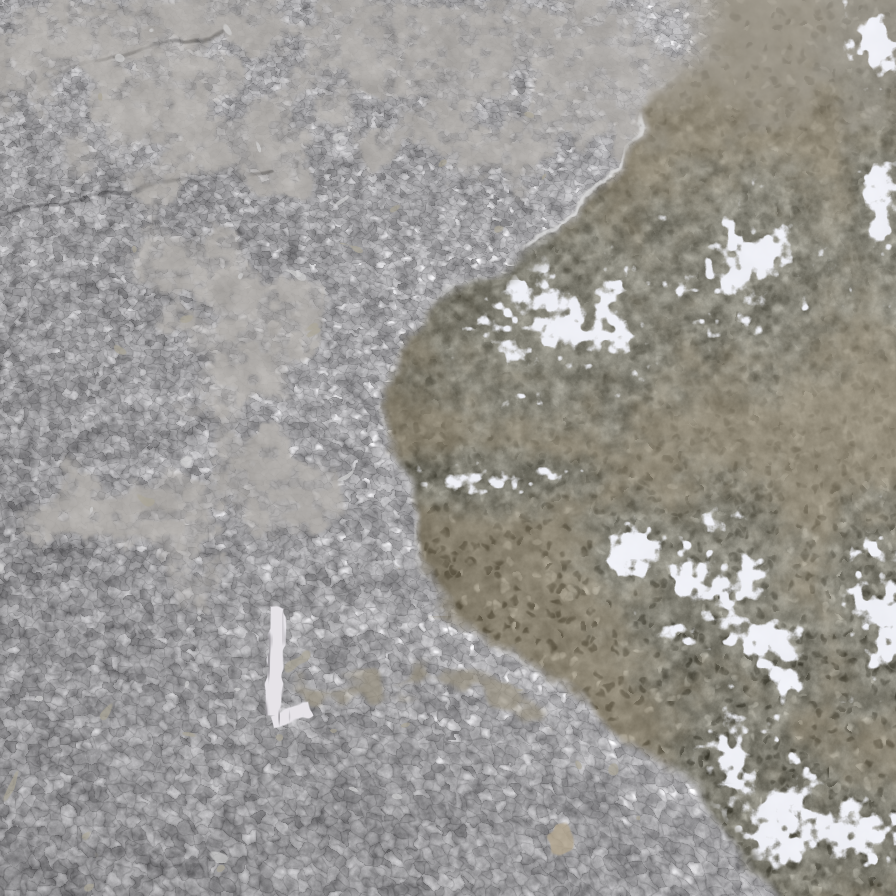
A Shadertoy shader for this texture:

```glsl
const vec3 ASPHALT = vec3(.6, .598, .608);
const vec3 DUST = vec3(.7, .687, .672);
const vec3 SILT = vec3(.575, .547, .48);
const vec3 FOLIAGE = vec3(.525, .518, .475);
const vec3 SKY = vec3(.93, .935, .96);
const vec3 PAINT = vec3(.9, .89, .91);
const float GRAIN = .15;
const float SHORE_ROUGH = .04;

// Left shore of the puddle at even heights, bottom to top
const float SHORE[17] = float[17](.865, .815, .78, .69, .6, .51, .47, .457, .445,
    .435, .452, .53, .635, .695, .72, .78, .78);

// Ellipses: centre, radii
const vec4 SKY_GAPS[12] = vec4[12](
    vec4(.625, .645, .065, .05), vec4(.825, .7, .055, .045),
    vec4(.56, .465, .045, .014), vec4(.71, .385, .025, .025),
    vec4(.8, .335, .04, .045), vec4(.87, .275, .03, .027),
    vec4(.815, .145, .03, .05), vec4(.86, .08, .05, .038),
    vec4(.935, .07, .05, .03), vec4(.985, .95, .025, .03),
    vec4(.99, .755, .02, .05), vec4(.985, .315, .03, .05));
const vec4 DUST_PATCHES[12] = vec4[12](
    vec4(.07, .94, .08, .06), vec4(.2, .87, .1, .08),
    vec4(.28, .85, .06, .05), vec4(.22, .97, .15, .04),
    vec4(.42, .95, .14, .07), vec4(.48, .85, .09, .05),
    vec4(.62, .92, .16, .1), vec4(.235, .7, .06, .05),
    vec4(.29, .6, .05, .08), vec4(.305, .455, .05, .045),
    vec4(.13, .43, .08, .035), vec4(.2, .4, .035, .05));

float hash(vec2 p) { return fract(sin(dot(p, vec2(127.1, 311.7))) * 43758.5453); }

float noise(vec2 p) {
    vec2 i = floor(p), f = fract(p);
    f = f * f * (3. - 2. * f);
    return mix(mix(hash(i), hash(i + vec2(1, 0)), f.x),
               mix(hash(i + vec2(0, 1)), hash(i + 1.), f.x), f.y);
}

float fbm(vec2 p) {
    float sum = 0., amp = .5;
    for (int i = 0; i < 5; i++) {
        sum += amp * noise(p);
        p = mat2(1.6, 1.2, -1.2, 1.6) * p + 7.3;
        amp *= .5;
    }
    return sum;
}

// Distance to centre, gap to the neighbour, random id
vec3 stones(vec2 p) {
    float near = 9., next = 9., id = 0.;
    p += .7 * vec2(noise(p * 1.7), noise(p * 1.7 + 5.));
    for (int k = 0; k < 9; k++) {
        vec2 c = floor(p) + vec2(k % 3 - 1, k / 3 - 1);
        float d = length(c + vec2(hash(c), hash(c + 37.7)) - p);
        next = min(next, max(near, d));
        if (d < near) { near = d; id = hash(c + 71.3); }
    }
    return vec3(near, next - near, id);
}

float ellipses(vec2 p, vec4 shapes[12]) {
    float field = -4.;
    for (int i = 0; i < 12; i++)
        field = max(field, 1. - length((p - shapes[i].xy) / shapes[i].zw));
    return field;
}

float segment(vec2 p, vec2 a, vec2 b) {
    vec2 d = b - a;
    return length(p - a - d * clamp(dot(p - a, d) / dot(d, d), 0., 1.));
}

float strip(vec2 p, vec2 a, vec2 b, float halfWidth) {
    vec2 dir = normalize(b - a), q = p - .5 * (a + b);
    return max(abs(dot(q, dir)) - .5 * length(b - a), abs(dot(q, vec2(-dir.y, dir.x))) - halfWidth);
}

// Positive inside the puddle
float puddle(vec2 p) {
    float h = clamp(p.y, 0., .999) * 16.;
    int i = int(h);
    float slope = (SHORE[i + 1] - SHORE[i]) * 16.;
    float d = p.x - mix(SHORE[i], SHORE[i + 1], fract(h));
    return d / sqrt(1. + slope * slope) + (fbm(p * 20.) - .48) * SHORE_ROUGH;
}

vec3 pavement(vec2 p, float depth) {
    float shore = exp(-abs(depth) * 7.);
    vec3 s = stones(p * mix(80., 125., p.y));
    float tone = (fbm(p * 7.) - .48) * .12 + (s.z - .5) * GRAIN;
    tone += .07 * shore + .05 * smoothstep(.55, 1., p.y);
    tone -= .07 * (1. - smoothstep(0., .3, s.y));
    tone += smoothstep(.78, .95, s.z) * smoothstep(.5, .1, s.x) * mix(.05, .2, shore);
    vec3 col = ASPHALT + tone + (fbm(p * 120.) - .48) * .35;
    // Pitted dust film
    float film = ellipses(p, DUST_PATCHES) + (fbm(p * 24.) - .48) * 3.4;
    film = smoothstep(-.3, .3, film) * (.45 + .4 * smoothstep(.25, .6, noise(p * 85.)));
    col = mix(col, DUST + .15 * (fbm(p * 40.) - .5), film);
    // Cracks
    vec2 w = p + .035 * (vec2(fbm(p * 13.), fbm(p * 13. + 9.)) - .48);
    float crack = min(segment(w, vec2(0, .89), vec2(.25, .97)), segment(w, vec2(0, .755), vec2(.31, .81)));
    col -= .17 * smoothstep(.004, .0005, crack) * noise(p * 30.);
    // Muddy trickle
    float mud = min(segment(w, vec2(.34, .225), vec2(.48, .25)), segment(w, vec2(.48, .25), vec2(.6, .21)));
    col = mix(col, SILT + .02, .7 * smoothstep(.02, .004, mud + .03 * (noise(p * 60.) - .4)));
    // Loose pebbles and a fallen leaf
    vec3 pebble = stones(p * 17. + 3.);
    float size = .05 + .09 * fract(pebble.z * 17.), rough = noise(p * 90.) - .5;
    vec3 tint = mix(vec3(.67, .65, .59), vec3(.82), step(.86, pebble.z));
    col = mix(col, tint, step(.68, pebble.z) * .7 * smoothstep(size, size * .6, pebble.x + .08 * rough));
    float leaf = length((p - vec2(.626, .061)) * vec2(1.3, .9)) + .012 * rough;
    return mix(col, vec3(.7, .65, .56), .8 * smoothstep(.018, .013, leaf));
}

vec3 water(vec2 p, float depth) {
    float gap = ellipses(p, SKY_GAPS), leaves = fbm(p * 38.) - .48, fine = noise(p * 120.) - .5;
    float canopy = smoothstep(-2.8, -.3, gap + leaves * 2.5);
    vec3 col = mix(SILT, FOLIAGE, canopy) + (fbm(p * 9.) - .48) * .1;
    col += (fbm(p * 90.) - .48) * mix(.2, .4, canopy) - .05 * exp(-abs(depth) * 14.);
    col = mix(col, vec3(.64, .62, .58), .7 * smoothstep(.8, .97, p.y + .2 * leaves));
    // Sunken stones
    vec3 s = stones(p * 85.);
    float bed = smoothstep(.5, .15, s.x) * mix(.4, 1., smoothstep(.55, .3, p.y));
    col += bed * (step(.82, s.z) * .1 - step(s.z, .35) * .13);
    // Sky through the leaves
    float light = smoothstep(0., .6, gap + leaves * 3.6 + fine * 1.6);
    return mix(col, SKY + .05 * leaves, light * smoothstep(0., .03, depth));
}

void mainImage(out vec4 fragColor, in vec2 fragCoord) {
    vec2 p = fragCoord / iResolution.xy;
    float px = 1. / iResolution.y, depth = puddle(p);
    float soft = mix(.009, .035, smoothstep(.87, .96, p.y));
    vec3 col = mix(pavement(p, depth), water(p, depth), smoothstep(-soft, soft, depth));
    // Bright broken rim
    float rim = smoothstep(.0035, .0005, abs(depth + .004)) * smoothstep(.35, .65, noise(p * 28.));
    rim *= mix(.3, .75, smoothstep(.62, .72, p.y)) * smoothstep(.93, .86, p.y);
    col = mix(col, vec3(.88), rim);
    // Worn paint strips
    float mark = min(strip(p, vec2(.31, .323), vec2(.304, .2), .0085),
                     strip(p, vec2(.303, .194), vec2(.346, .209), .0075));
    mark += .005 * (noise(p * 110.) - .5);
    float wear = smoothstep(.62, .9, noise(p * vec2(260, 35)));
    col = mix(col, PAINT - .3 * wear, smoothstep(px, -px, mark));
    fragColor = vec4(clamp(col, 0., 1.), 1);
}
```
